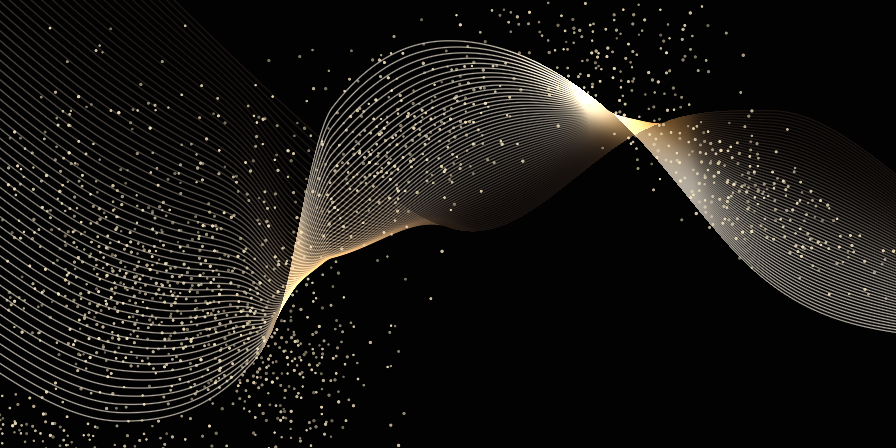
A WebGL 1 fragment shader for this background:

```glsl
precision highp float;

uniform vec2 u_resolution;

const float STRANDS = 56.0;
const float STRAND_WIDTH = 0.0027;
const vec3 NIGHT = vec3(0.010, 0.009, 0.010);
const vec3 SILVER = vec3(0.70, 0.67, 0.62);
const vec3 UMBER = vec3(0.34, 0.25, 0.20);
const vec3 GOLD = vec3(0.88, 0.62, 0.28);
const vec3 CREAM = vec3(1.0, 0.93, 0.77);

vec3 hash3(vec2 p) {
  vec3 q = fract(vec3(p.xyx) * vec3(0.1031, 0.1030, 0.0973));
  q += dot(q, q.yxz + 33.33);
  return fract((q.xxy + q.yzz) * q.zyx);
}

float bell(float x, float center, float width) {
  float d = (x - center) / width;
  return exp(-0.5 * d * d);
}

// Soft ellipse turned by an angle
float blob(vec2 p, vec2 center, vec2 radius, float angle) {
  float c = cos(angle), s = sin(angle);
  vec2 d = p - center;
  d = vec2(c * d.x + s * d.y, c * d.y - s * d.x) / radius;
  return exp(-dot(d, d));
}

// Cubic between two knots, each holding x, y and slope
float span(float x, vec3 a, vec3 b) {
  float w = b.x - a.x;
  float t = (x - a.x) / w;
  float u = 1.0 - t;
  return u * u * ((1.0 + 2.0 * t) * a.y + t * w * a.z)
       + t * t * ((1.0 + 2.0 * u) * b.y - u * w * b.z);
}

float brightEdge(float x) {
  vec3 trough = vec3(0.273, 0.06, 0.0);
  vec3 rise = vec3(0.56, 0.187, 1.1);
  vec3 steep = vec3(0.651, 0.414, 5.0);
  vec3 shoulder = vec3(0.742, 0.76, 1.3);
  vec3 crest = vec3(1.003, 0.909, 0.0);
  vec3 twist = vec3(1.367, 0.747, -0.85);
  vec3 fall = vec3(1.693, 0.388, -0.85);
  if (x < trough.x) return span(x, vec3(0.0, 0.167, -0.65), trough);
  if (x < rise.x) return span(x, trough, rise);
  if (x < steep.x) return span(x, rise, steep);
  if (x < shoulder.x) return span(x, steep, shoulder);
  if (x < crest.x) return span(x, shoulder, crest);
  if (x < twist.x) return span(x, crest, twist);
  if (x < fall.x) return span(x, twist, fall);
  return span(x, fall, vec3(2.0, 0.258, -0.15));
}

float dimEdge(float x) {
  vec3 slide = vec3(0.69, 0.714, -0.9);
  vec3 dip = vec3(1.055, 0.484, 0.0);
  vec3 twist = vec3(1.406, 0.693, 0.6);
  vec3 crest = vec3(1.719, 0.753, 0.0);
  if (x < slide.x) return span(x, vec3(0.0, 1.39, -1.0), slide);
  if (x < dip.x) return span(x, slide, dip);
  if (x < twist.x) return span(x, dip, twist);
  if (x < crest.x) return span(x, twist, crest);
  return span(x, crest, vec3(2.0, 0.61, -0.8));
}

// Strand height is k.x + k.y * s + k.z * s * s, with s from 0 to 1
vec3 ribbon(float x) {
  float low = brightEdge(x);
  float fold = -0.29 * bell(x, 0.724, x < 0.724 ? 0.086 : 0.19)
             + 0.036 * bell(x, 1.42, 0.08);
  return vec3(low, dimEdge(x) - low + 4.0 * fold, -4.0 * fold + 0.00001);
}

vec3 strands(vec2 p, float s, vec3 k, vec3 kStep, float px) {
  float margin = 0.3 / STRANDS;
  if (s < -margin || s > 1.0 + margin) return vec3(0.0);
  float slope = dot(kStep, vec3(1.0, s, s * s));
  float gap = abs(k.y + 2.0 * k.z * s) / (STRANDS * sqrt(1.0 + slope * slope));
  gap = max(gap, 0.0001);
  float d = abs(fract(s * STRANDS + 0.5) - 0.5) * gap;
  float line = min(1.0, STRAND_WIDTH / px) * max(0.0, 1.0 - d / max(px, STRAND_WIDTH));
  float dense = min(1.0, STRAND_WIDTH / gap);
  float cover = mix(dense, line, smoothstep(1.0, 2.2, gap / px));

  float tight = 1.0 - smoothstep(0.0008, 0.005, gap);
  float warm = blob(p, vec2(0.70, 0.38), vec2(0.24, 0.13), 0.7)
             + blob(p, vec2(1.44, 0.72), vec2(0.16, 0.07), -0.2);
  float shine = blob(p, vec2(1.26, 0.81), vec2(0.13, 0.035), -0.6);
  vec3 tint = mix(SILVER, UMBER, smoothstep(0.3, 0.95, s));
  tint *= mix(1.0, 0.3, smoothstep(0.05, 0.95, s));
  tint = mix(tint, GOLD * 0.8, clamp(warm * 0.6, 0.0, 0.7) * (0.35 + 0.65 * tight));
  return cover * (tint + CREAM * shine * 0.8);
}

float dustDensity(vec2 p) {
  return 0.62 * blob(p, vec2(0.39, 0.32), vec2(0.33, 0.19), -0.3)
       + 0.12 * blob(p, vec2(0.28, 0.68), vec2(0.34, 0.26), 0.0)
       + 0.35 * blob(p, vec2(0.63, 0.17), vec2(0.14, 0.15), 0.6)
       + 0.40 * blob(p, vec2(0.10, 0.05), vec2(0.25, 0.06), -0.2)
       + 0.48 * blob(p, vec2(0.89, 0.70), vec2(0.22, 0.15), 0.5)
       + 0.30 * blob(p, vec2(1.36, 0.91), vec2(0.26, 0.11), -0.4)
       + 0.50 * blob(p, vec2(1.65, 0.58), vec2(0.27, 0.09), -0.6);
}

// One jittered grid of specks
float dust(vec2 p, float cell, float seed, float px) {
  vec2 id = floor(p / cell + seed * 0.37);
  vec3 h = hash3(id + seed * 57.0);
  vec2 center = (id - seed * 0.37 + 0.25 + 0.5 * h.xy) * cell;
  float shown = step(h.z, dustDensity(center) - 0.015);
  float radius = 0.0026 + 0.0012 * h.x;
  float speck = 1.0 - smoothstep(radius - 0.5 * px, radius + 0.5 * px, length(p - center));
  return shown * speck * (0.45 + 0.55 * h.y);
}

void main() {
  vec2 p = gl_FragCoord.xy / u_resolution * vec2(2.0, 1.0);
  float px = 1.0 / u_resolution.y;
  vec3 color = NIGHT;

  // Both layers of the folded ribbon are roots of one quadratic
  vec3 k = ribbon(p.x);
  vec3 kStep = (ribbon(p.x + 0.002) - k) / 0.002;
  float offset = k.x - p.y;
  float disc = k.y * k.y - 4.0 * k.z * offset;
  if (disc > 0.0) {
    float q = -0.5 * (k.y + (k.y < 0.0 ? -1.0 : 1.0) * sqrt(disc));
    float rim = smoothstep(0.0, px, disc / (4.0 * abs(k.z)));
    q = abs(q) < 0.000001 ? 0.000001 : q;
    color += rim * strands(p, q / k.z, k, kStep, px);
    color += rim * strands(p, offset / q, k, kStep, px);
  }

  // Scattered glitter
  float glitter = 0.0;
  for (int i = 0; i < 3; i++) {
    glitter = max(glitter, dust(p, 0.021, float(i) + 1.0, px));
  }
  color = mix(color, CREAM, glitter * 0.9);
  gl_FragColor = vec4(min(color, 1.0), 1.0);
}
```
